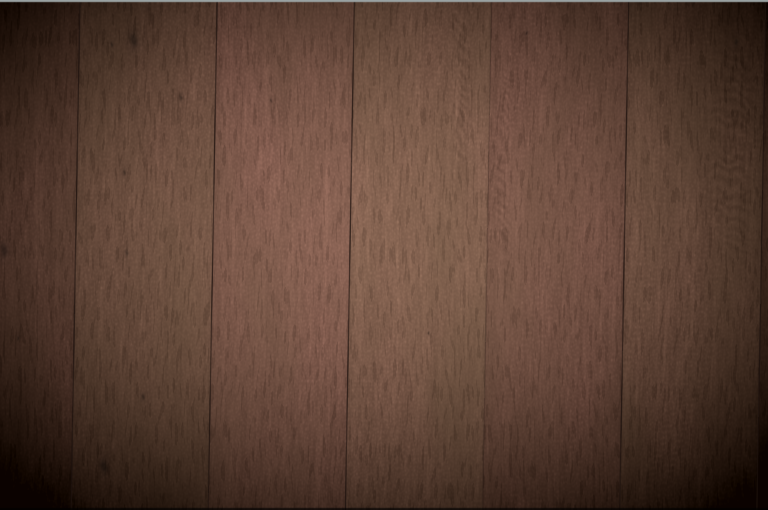
Give the GLSL for this texture, as a Shadertoy shader.

```glsl
#define PLANK_WIDTH 0.1786
#define FIRST_SEAM 0.0925
#define SEAM_LEAN 0.0117
#define SEAM_HALF 0.0009
#define GRAIN 0.13
#define PORES 0.12
#define BLOTCH 0.034
#define FIGURE_DEPTH 0.11
#define KNOT_CHANCE 0.3
#define HUE_SHIFT 0.4
#define FALLOFF 0.62
#define LIGHT_CENTRE vec2(0.49, 0.55)

const vec3 DARK_WOOD = vec3(0.13, 0.075, 0.045);
const vec3 LIGHT_WOOD = vec3(0.525, 0.385, 0.32);
const vec3 SEAM_COLOUR = vec3(0.11, 0.065, 0.05);
const vec3 TOP_EDGE = vec3(0.60, 0.63, 0.63);

float hash(vec2 p) {
    return fract(sin(dot(p, vec2(127.1, 311.7))) * 43758.55);
}

vec2 hash2(vec2 p) {
    return vec2(hash(p), hash(p + 17.3));
}

// Smooth cellular noise, centred near zero
float cells(vec2 p) {
    vec2 base = floor(p), f = fract(p);
    float sum = 0.0;
    for (int j = -1; j <= 1; j++)
    for (int i = -1; i <= 1; i++) {
        vec2 o = vec2(i, j);
        vec2 d = o + hash2(base + o) - f;
        sum += exp(-5.0 * dot(d, d));
    }
    return sum - 0.63;
}

// Broad stains from layered sines, different on each plank
float stains(vec2 p, float id) {
    float sum = 0.0, amp = 1.0;
    vec2 q = p * vec2(19.0, 3.5) + id * 2.7;
    for (int i = 0; i < 4; i++) {
        sum += amp * sin(q.x + 1.4 * sin(q.y)) * cos(q.y + 0.6 * sin(q.x));
        q = q * 1.83 + vec2(1.9, 4.1);
        amp *= 0.6;
    }
    return sum;
}

// Rippled grain in three soft vertical bands: centre and half width
float figure(vec2 uv) {
    vec3 bands[3] = vec3[3](vec3(0.600, 0.86, 0.010),
                            vec3(0.656, 0.66, 0.009),
                            vec3(0.955, 0.72, 0.028));
    float sum = 0.0;
    for (int i = 0; i < 3; i++) {
        vec3 b = bands[i];
        float x = (uv.x - b.x - 0.004 * sin(uv.y * 17.0)) / b.z;
        float y = (uv.y - b.y) / 0.22;
        float warp = 4.0 * cells(uv * vec2(50.0, 16.0)) + 2.0 * sin(uv.y * 23.0 + x);
        float ripple = sin(uv.y * 260.0 + 4.0 * x + warp);
        sum += (0.55 * ripple - 0.4) * exp(-x * x - y * y * y * y);
    }
    return sum;
}

// Knots and pin marks: at most one in each cell of a plank
float marks(vec2 p, float id, float rows, float size, float chance) {
    vec2 q = vec2(p.x, p.y * rows);
    vec2 key = vec2(id, floor(q.y) + rows * 3.0);
    vec2 centre = 0.2 + 0.6 * hash2(key);
    vec2 d = (vec2(q.x, fract(q.y)) - centre) * vec2(PLANK_WIDTH, 0.66 / rows);
    d.x += 0.2 * size * sin(d.y * 1.2 / size + id);
    float r = length(d * vec2(1.0, 0.5)) / (size * (0.5 + 0.7 * hash(key + 5.1)));
    return step(hash(key + 9.7), chance) * (exp(-r * r) + 0.2 * exp(-0.2 * r * r));
}

void mainImage(out vec4 fragColor, in vec2 fragCoord) {
    vec2 uv = fragCoord / iResolution.xy;
    vec2 px = 1.0 / iResolution.xy;

    // Plank layout
    float across = (uv.x - FIRST_SEAM - SEAM_LEAN * uv.y) / PLANK_WIDTH;
    float id = floor(across);
    vec2 plank = vec2(fract(across), uv.y);
    float seamId = floor(across + 0.5);
    float fromSeam = (across - seamId) * PLANK_WIDTH;

    // Light fading toward the borders; the outer planks are darker
    vec2 away = (uv - LIGHT_CENTRE) * 2.0;
    float tone = 1.02 - FALLOFF * dot(away, away);
    tone += 0.05 * (hash(vec2(id, 3.0)) - 0.5);
    tone -= 0.10 * (step(id, -0.5) + step(4.5, id));

    // Fibres of rising fineness, stronger in patches, and sparse dark pores
    float stain = stains(uv, id);
    float lean = uv.x - SEAM_LEAN * uv.y + 0.003 * sin(uv.y * 5.0 + id * 2.0);
    vec2 g = vec2(lean + id * 0.37, uv.y);
    float grain = 0.25 * cells(g * vec2(55.0, 1.7))
                + 0.35 * cells(g * vec2(140.0, 5.0))
                + 0.45 * cells(g * vec2(290.0, 22.0))
                + 0.50 * cells(g * vec2(340.0, 170.0));
    grain *= 1.0 + 0.2 * stain;
    float pores = smoothstep(0.22, 0.55, cells(g * vec2(230.0, 26.0) + 40.0));
    float depth = 0.45 + 0.55 * clamp(tone, 0.0, 1.0);
    tone += depth * (GRAIN * grain - PORES * pores + BLOTCH * stain);
    tone += depth * FIGURE_DEPTH * figure(uv);

    // Wood colour, golden and reddish planks in turn
    vec3 colour = mix(DARK_WOOD, LIGHT_WOOD, clamp(tone, -0.22, 1.15));
    float red = HUE_SHIFT * (mod(id, 2.0) - 0.5 + 0.4 * stain);
    colour *= 1.0 + red * vec3(0.02, -0.07, 0.01);

    // Knots and pin marks
    float knot = marks(plank, id, 3.0, 0.005, KNOT_CHANCE)
               + 0.8 * marks(plank, id + 31.0, 7.0, 0.0018, KNOT_CHANCE);
    colour *= 1.0 - 0.35 * min(knot, 1.0);

    // Seams with a faint shadow; every fourth is tight
    float strength = mod(seamId, 4.0) == 3.0 ? 0.25 : 0.72;
    strength *= 0.85 + 0.15 * sin(uv.y * 23.0 + seamId * 4.0);
    float gap = 1.0 - smoothstep(SEAM_HALF - px.x * 0.6, SEAM_HALF + px.x * 0.6, abs(fromSeam));
    colour *= 1.0 - 0.10 * strength * exp(-abs(fromSeam) / 0.003);
    colour = mix(colour, SEAM_COLOUR, gap * strength);

    // Thin pale strip above, dark strip below
    colour = mix(colour, TOP_EDGE, smoothstep(0.996 - px.y, 0.996 + px.y, uv.y));
    colour *= mix(0.35, 1.0, smoothstep(0.004 - px.y, 0.004 + px.y, uv.y));

    fragColor = vec4(max(colour, 0.0), 1.0);
}
```
